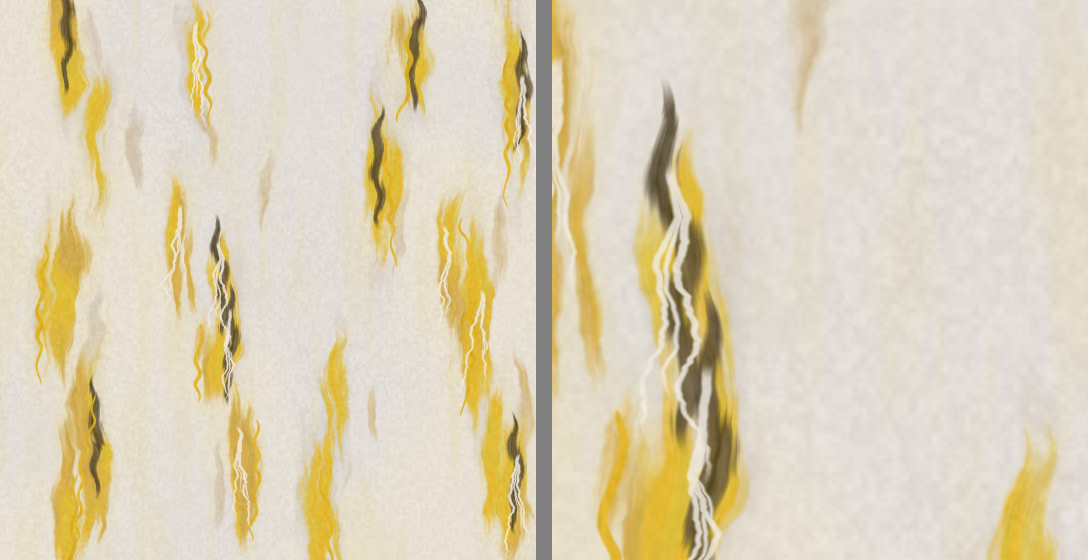
Left, the full canvas; right, a detail of the centre.
This texture is drawn by a Shadertoy shader. Its source:

```glsl
// Cream felt with ragged golden plumes, curly strands, dark locks and white branching threads.

const vec3 CREAM     = vec3(0.910, 0.880, 0.825);
const vec3 COOL_WOOL = vec3(0.885, 0.865, 0.845);
const vec3 PALE_GOLD = vec3(0.900, 0.845, 0.670);
const vec3 GOLD      = vec3(0.890, 0.765, 0.220);
const vec3 DEEP_GOLD = vec3(0.870, 0.690, 0.130);
const vec3 OCHRE     = vec3(0.800, 0.640, 0.300);
const vec3 MAUVE     = vec3(0.775, 0.725, 0.670);
const vec3 DARK      = vec3(0.300, 0.250, 0.160);
const vec3 WHITE     = vec3(0.940, 0.920, 0.890);
const int PLUMES = 18;
const int WISPS = 16;
const int BRANCHES = 4;
const vec2 SPREAD = vec2(0.7549, 0.5698); // even scatter steps
const float CURL_WIDTH = 0.0036;
const float THREAD_WIDTH = 0.0021;
const float GRAIN = 0.035;

float hash(vec2 p) {
    vec3 q = fract(p.xyx * 0.1031);
    q += dot(q, q.yzx + 33.33);
    return fract((q.x + q.y) * q.z);
}

float noise(vec2 p) {
    vec2 i = floor(p), f = fract(p);
    f = f * f * (3.0 - 2.0 * f);
    return mix(mix(hash(i), hash(i + vec2(1, 0)), f.x),
               mix(hash(i + vec2(0, 1)), hash(i + vec2(1, 1)), f.x), f.y);
}

float fbm(vec2 p) {
    float sum = 0.0, amp = 0.53;
    for (int i = 0; i < 4; i++) {
        sum += amp * noise(p);
        p = p * 2.03 + 17.3;
        amp *= 0.5;
    }
    return sum;
}

float random(float id, float key) { return hash(vec2(id * 7.0 + 3.0, key * 13.0 + 1.0)); }

vec2 scatter(float id, float key, float aspect) {
    vec2 jitter = vec2(random(id, key), random(id, key + 1.0)) - 0.5;
    return (fract(key * 0.37 + id * SPREAD) + 0.16 * jitter) * vec2(aspect, 1.0);
}

// Ellipse field frayed by the fibres; positive inside
float plumeField(vec2 q, vec2 size, float fibre) {
    q /= size;
    return 1.0 - dot(q, q) + 1.8 * (fibre - 0.5);
}

float line(float d, float width, float soft) {
    return 1.0 - smoothstep(width - soft, width + soft, d);
}

float curlPath(float y, float seed) {
    float phase = 115.0 * y + 20.0 * seed + 4.0 * noise(vec2(y * 16.0, seed * 50.0));
    return 0.0042 * sin(phase) + 0.045 * (noise(vec2(y * 8.0 + 40.0, seed * 31.0)) - 0.5);
}

float curl(vec2 q, float halfLength, float seed, float soft) {
    float x = curlPath(q.y, seed);
    float slope = (curlPath(q.y + 0.001, seed) - x) / 0.001;
    float taper = max(1.0 - q.y * q.y / (halfLength * halfLength), 0.0);
    float width = CURL_WIDTH * sqrt(taper) * (0.5 + 0.7 * noise(vec2(q.y * 30.0, seed * 9.0)));
    return line(abs(q.x - x) / sqrt(1.0 + slope * slope), width, soft) * smoothstep(0.0, 0.15, taper);
}

// Lock that tapers to a point at its lower end
float darkLock(vec2 q, float len, float seed, float fibre) {
    float t = q.y / len + 0.5;
    float bend = 0.022 * (noise(vec2(q.y * 16.0, seed * 40.0)) - 0.5)
               + 0.004 * sin(q.y * 85.0 + seed * 9.0);
    float inside = step(0.0, t) * step(t, 1.0);
    float width = 0.017 * pow(clamp(t, 0.0, 1.0), 0.8) * (1.0 - smoothstep(0.55, 1.0, t)) + 0.0025;
    float edge = abs(q.x - bend) / width + 1.3 * (0.5 - fibre);
    return inside * smoothstep(0.0, 0.1, t) * (1.0 - smoothstep(0.9, 1.0, t))
         * (1.0 - smoothstep(0.35, 1.15, edge));
}

// Jagged thread that forks on its way down
float forkedThread(vec2 q, float len, float seed, float soft) {
    float u = 0.5 - q.y / len, cover = 0.0;
    float inside = step(0.0, u) * step(u, 1.0);
    float jag = 0.020 * (fbm(vec2(q.y * 28.0, seed * 60.0)) - 0.5);
    for (int b = 0; b < BRANCHES; b++) {
        float k = float(b), start = 0.2 * k * random(seed * 9.0, k + 60.0) + 0.04 * k;
        float run = max(u - start, 0.0);
        float ownJag = 0.05 * min(run, 0.4) * (fbm(vec2(q.y * 45.0, k * 8.0 + seed * 20.0)) - 0.5);
        float lean = 0.07 * (random(seed * 11.0, k + 70.0) - 0.5) * run;
        float end = 1.0 - 0.12 * k;
        float width = THREAD_WIDTH * (1.25 - 0.22 * k) * (1.0 - 0.6 * u);
        float fade = smoothstep(0.0, 0.06, u) * (1.0 - smoothstep(end - 0.15, end, u));
        cover = max(cover, fade * line(abs(q.x - jag - ownJag - lean) * 0.85, width, soft));
    }
    return cover * inside;
}

void mainImage(out vec4 fragColor, in vec2 fragCoord) {
    vec2 p = fragCoord / iResolution.y;
    float aspect = iResolution.x / iResolution.y;
    float soft = max(0.0011, 0.7 / iResolution.y);

    // Felt ground
    float streak = fbm(p * vec2(32.0, 4.0));
    vec3 color = mix(CREAM, COOL_WOOL, smoothstep(0.35, 0.7, fbm(p * vec2(5.0, 3.5) + 9.0)));
    color = mix(color, PALE_GOLD, 0.28 * smoothstep(0.5, 0.75, streak));

    // Wavering fibre direction shared by the plumes
    vec2 w = p;
    w.x += 0.050 * (fbm(p * vec2(5.0, 7.0)) - 0.5) + 0.020 * (fbm(p * vec2(22.0, 20.0) + 5.0) - 0.5);
    float fibre = clamp(0.5 + 1.35 * (fbm(w * vec2(65.0, 7.0)) - 0.5), 0.0, 1.0);
    float hair = fbm(w * vec2(190.0, 16.0));

    // Faint wisps
    for (int i = 0; i < WISPS; i++) {
        float id = float(i);
        vec2 size = mix(vec2(0.008, 0.05), vec2(0.021, 0.12), random(id, 20.0));
        float field = plumeField(w - scatter(id, 22.0, aspect), size, fibre);
        vec3 tint = mix(MAUVE, OCHRE, random(id, 24.0));
        color = mix(color, tint, 0.55 * smoothstep(0.0, 0.9, field) * (0.5 + hair));
    }

    // Gather the layers of every plume
    float plume = 0.0, halo = 0.0, dark = 0.0, curls = 0.0, threads = 0.0;
    for (int i = 0; i < PLUMES; i++) {
        float id = float(i), seed = random(id, 5.0);
        vec2 center = scatter(id, 1.0, aspect);
        vec2 size = vec2(mix(0.020, 0.048, random(id, 3.0)), mix(0.09, 0.20, random(id, 4.0)));
        float field = plumeField(w - center, size, fibre);
        plume = max(plume, smoothstep(0.0, 0.75, field));
        halo = max(halo, smoothstep(-1.1, 0.5, field));
        vec2 side = vec2(size.x * (seed - 0.5) * 1.6, -0.25 * size.y);
        if (i % 3 != 1) curls = max(curls, curl(p - center - side, size.y * 0.8, seed, soft));
        if (i % 5 < 2) dark = max(dark, darkLock(p - center + side * 0.5, 0.23, seed, hair));
        if (i % 2 == 0) threads = max(threads, forkedThread(p - center + side * vec2(0.6, -1.0), 0.20, seed, soft));
    }

    // Compose dyed wool from back to front
    float dye = fbm(w * vec2(15.0, 5.0) + 31.0);
    vec3 gold = mix(GOLD, DEEP_GOLD, smoothstep(0.35, 0.65, hair));
    gold = mix(gold, OCHRE, 0.8 * smoothstep(0.48, 0.68, dye));
    color = mix(color, mix(MAUVE, PALE_GOLD, smoothstep(0.3, 0.6, dye)), 0.42 * halo);
    color = mix(color, gold + 0.16 * (hair - 0.5), 0.93 * plume);
    color = mix(color, DARK + 0.3 * (hair - 0.4), 0.85 * dark);
    color = mix(color, DEEP_GOLD + 0.12 * (hair - 0.5), 0.9 * curls);
    color = mix(color, WHITE, 0.85 * threads);

    // Woolly surface grain
    float grain = noise(p * vec2(210.0, 170.0)) + 0.6 * noise(p * 390.0) - 0.8;
    color += GRAIN * grain * (0.5 + fbm(p * 9.0 + 3.0));
    fragColor = vec4(clamp(color, 0.0, 1.0), 1.0);
}
```
